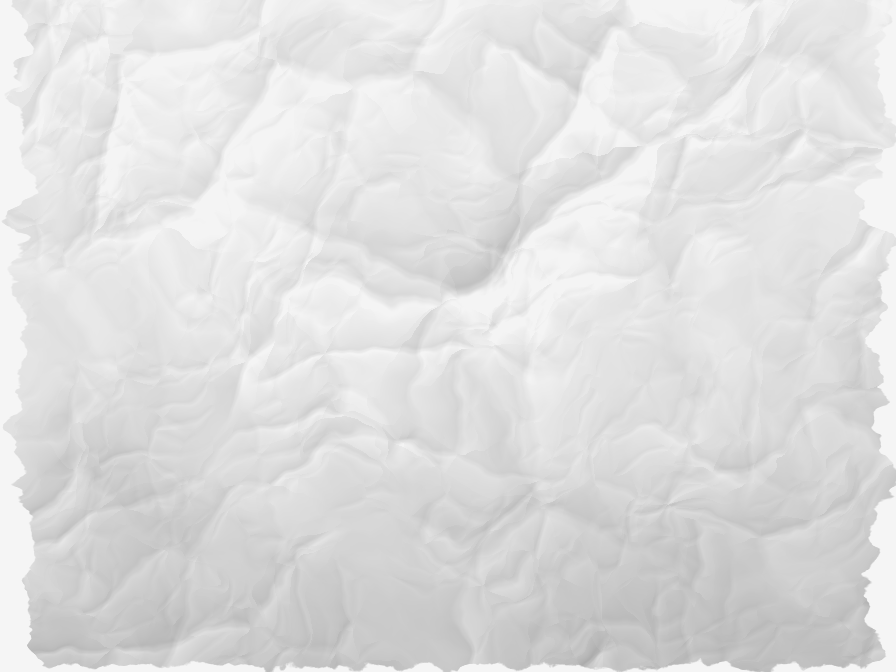
Give the GLSL for this texture, as a Shadertoy shader.

```glsl
// Pale crumpled paper, shaded darker towards the bottom, with torn ragged borders.

const vec2 LIGHT_DIR = vec2(-0.5, 0.86);
const vec3 BACKING = vec3(0.962);

float hash(vec2 p) {
    return fract(sin(dot(p, vec2(127.1, 311.7))) * 43758.5453);
}

vec2 hash2(vec2 p) {
    return vec2(hash(p), hash(p + 57.3));
}

float noise(vec2 p) {
    vec2 i = floor(p), f = fract(p);
    f = f * f * (3.0 - 2.0 * f);
    return mix(mix(hash(i), hash(i + vec2(1, 0)), f.x),
               mix(hash(i + vec2(0, 1)), hash(i + vec2(1, 1)), f.x), f.y);
}

float fbm(vec2 p) {
    float sum = 0.0, amp = 0.5;
    for (int i = 0; i < 5; i++) {
        sum += amp * noise(p);
        p = mat2(1.6, 1.2, -1.2, 1.6) * p + 11.7;
        amp *= 0.5;
    }
    return sum;
}

// Flat facets (x) and the lit or shaded rims of the creases between them (y).
vec2 facets(vec2 p, vec2 light, float blur) {
    vec2 cell = floor(p), near = vec2(0), next = vec2(0);
    float dNear = 9.0, dNext = 9.0, toneNear = 0.0, toneNext = 0.0;
    for (int y = -1; y <= 1; y++)
    for (int x = -1; x <= 1; x++) {
        vec2 id = cell + vec2(x, y);
        vec2 toSeed = id + hash2(id) - p;
        float d = dot(toSeed, toSeed), tone = hash(id + 23.9) - 0.5;
        if (d < dNear) {
            dNext = dNear; next = near; toneNext = toneNear;
            dNear = d; near = toSeed; toneNear = tone;
        } else if (d < dNext) {
            dNext = d; next = toSeed; toneNext = tone;
        }
    }
    vec2 across = next - near;
    float gap = max(length(across), 0.05);
    float edge = (dNext - dNear) / (2.0 * gap);
    float rim = smoothstep(0.0, blur, edge);
    float tone = mix(0.5 * (toneNear + toneNext), toneNear, rim);
    return vec2(tone, dot(across / gap, light) * rim * exp(-edge * 8.0));
}

// Layers of turned, stretched facets, from broad folds to fine wrinkles.
float crumple(vec2 p) {
    float sum = 0.0, scale = 2.3, angle = 0.5;
    for (int i = 0; i < 5; i++) {
        float layer = float(i);
        mat2 turn = mat2(cos(angle), sin(angle), -sin(angle), cos(angle));
        vec2 q = turn * p * scale * vec2(0.8, 1.25) + 17.0 * layer;
        vec2 shade = facets(q, turn * LIGHT_DIR, 0.006 * scale + 0.01);
        float broken = smoothstep(0.3, 0.7, noise(p * scale * 0.9 + 31.0 * layer));
        sum += shade.x * 0.042 / (1.0 + 0.35 * layer);
        sum += shade.y * 0.085 * broken / (1.0 + 0.12 * layer);
        scale *= 1.8;
        angle += 1.3;
    }
    return sum;
}

// Long upright pleats on the right side.
float pleats(vec2 p, float aspect) {
    float wave = noise(vec2(p.x * 15.0 + p.y * 1.5, p.y * 1.6)) - 0.5;
    return wave * smoothstep(0.6, 0.85, p.x / aspect) * smoothstep(0.2, 0.6, p.y);
}

// Broad light falling from the top, dimmest in the lower right.
float lighting(vec2 p, float aspect) {
    float tone = mix(0.775, 0.885, smoothstep(-0.05, 0.55, p.y));
    tone += 0.045 * smoothstep(0.45, 0.9, p.y);
    float side = p.x / aspect - 0.45;
    return tone - 0.07 * side * side - 0.02 * side * (1.0 - p.y);
}

// Coverage of the sheet inside its torn left, right and bottom borders.
float sheet(vec2 p, float aspect) {
    float tear = fbm(p * vec2(9.0, 22.0) + 4.0) - 0.48;
    float sides = min(p.x - 0.038, aspect - 0.03 - p.x) + tear * 0.11;
    float ends = min(p.y - 0.008, 1.012 - p.y) + (fbm(p * 30.0) - 0.48) * 0.04;
    return smoothstep(-0.002, 0.002, min(sides, ends));
}

void mainImage(out vec4 fragColor, in vec2 fragCoord) {
    vec2 p = fragCoord / iResolution.y;
    float aspect = iResolution.x / iResolution.y;

    // Bend the straight folds
    vec2 bend = vec2(fbm(p * 4.0), fbm(p * 4.0 + 40.0)) - 0.5;
    vec2 bent = p + bend * 0.2;

    float tone = lighting(p, aspect) + crumple(bent);
    tone += 0.05 * pleats(bent, aspect) + 0.05 * (fbm(bent * 5.0 + 9.0) - 0.48);
    vec3 paper = vec3(clamp(tone, 0.66, 0.955));

    fragColor = vec4(mix(BACKING, paper, sheet(p, aspect)), 1.0);
}
```
